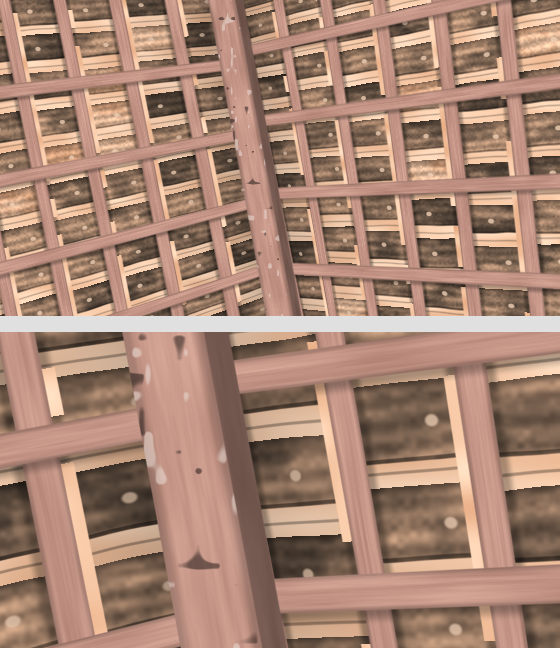
Top, the full canvas; bottom, a detail of the centre.
Write a Shadertoy shader that draws this texture.

```glsl
// Underside of an old clay tile roof: ridge beam, purlins, rafters and stained tiles.

const vec3 WOOD_SHADE = vec3(0.62, 0.45, 0.40);
const vec3 WOOD_LIGHT = vec3(0.85, 0.67, 0.61);
const vec3 SOOT = vec3(0.29, 0.24, 0.20);
const vec3 STAINED_CLAY = vec3(0.73, 0.58, 0.47);
const vec3 FRESH_CLAY = vec3(0.86, 0.64, 0.49);
const vec3 PALE_CLAY = vec3(0.97, 0.84, 0.73);

float hash(vec2 p) {
    return fract(sin(dot(p, vec2(127.1, 311.7))) * 43758.5453);
}

float noise(vec2 p) {
    vec2 i = floor(p), f = fract(p);
    f = f * f * (3.0 - 2.0 * f);
    return mix(mix(hash(i), hash(i + vec2(1, 0)), f.x),
               mix(hash(i + vec2(0, 1)), hash(i + vec2(1, 1)), f.x), f.y);
}

float fbm(vec2 p) {
    float sum = 0.0, amp = 0.53;
    for (int i = 0; i < 4; i++) {
        sum += amp * noise(p);
        p = p * 2.03 + 7.1;
        amp *= 0.5;
    }
    return sum;
}

// Coverage of a band of given half width at distance d
float band(float d, float halfWidth, float soft) {
    return 1.0 - smoothstep(halfWidth - soft, halfWidth + soft, abs(d));
}

// Planed timber; across runs from -1 to 1 between its edges
vec3 wood(float across, float along, float seed) {
    float grain = fbm(vec2(across * 5.0 + seed * 13.0, along * 9.0));
    float blotch = noise(vec2(along * 14.0, across + seed * 5.0));
    vec3 c = mix(WOOD_SHADE, WOOD_LIGHT, 0.65 * grain + 0.3 * blotch);
    return c * (1.0 - 0.2 * smoothstep(0.65, 1.0, abs(across)));
}

// Perspective grid: x counts rafters, y counts purlins, z is the rafter spacing
vec3 leftGrid(vec2 p) {
    float dx = p.x - 0.718;
    return vec3((p.x - 0.012 - 0.2 * p.y) / 0.176,
                (p.y - 0.206 + 0.12 * dx) / (0.229 - 0.07 * dx), 0.176);
}

vec3 rightGrid(vec2 p) {
    float dx = p.x - 0.81;
    float a = 0.0093 + 0.0023 * p.y, b = 0.141 - 0.0255 * p.y;
    float c = p.x - 0.88 - 0.174 * p.y;
    float root = sqrt(max(b * b + 4.0 * a * c, 0.001));
    return vec3((root - b) / (2.0 * a),
                (p.y - 0.155 + 0.225 * dx) / (0.23 + 0.091 * dx), root);
}

// Overlapping tile courses: ribbed stained face above a pale lip
vec3 tiles(vec2 grid, vec2 p, float side, float soft) {
    float column = floor(grid.x) + side * 17.0, x = fract(grid.x);
    float course = grid.y * 2.25 + 0.5 * hash(vec2(column, 4.0))
                 + 0.03 * (noise(p * 18.0) - 0.5);
    vec2 id = vec2(column, floor(course));
    float y = fract(course), tone = hash(id);

    float stain = smoothstep(0.28, 0.72, fbm(p * vec2(14.0, 22.0) + tone * 9.0));
    float grit = noise(p * 150.0);
    vec3 face = mix(SOOT, STAINED_CLAY, clamp(0.65 * stain + 0.45 * tone, 0.0, 1.0));
    float fresh = step(0.88, hash(id + 3.3));
    face = mix(face, mix(FRESH_CLAY, PALE_CLAY, stain * 0.6), 0.85 * fresh);
    float ribs = 0.5 + 0.5 * sin(y * 27.0 + 2.0 * noise(p * vec2(12.0, 25.0)));
    face *= 0.78 + 0.27 * ribs + 0.2 * (grit - 0.4);

    // Small pale lug on the tile face
    vec2 lug = (vec2(x, y) - vec2(0.4 + 0.3 * tone, 0.38)) / vec2(0.06, 0.07);
    face = mix(face, PALE_CLAY * 0.92, 0.8 * band(length(lug), 0.8, 0.25));

    vec3 lip = mix(FRESH_CLAY, PALE_CLAY, 0.25 + 0.75 * noise(p * vec2(11.0, 30.0)));
    lip *= 1.0 - 0.3 * band(y - 0.86, 0.015, soft);
    float lipStart = 0.66 + 0.1 * hash(id + 8.0);
    vec3 c = mix(face, lip, smoothstep(lipStart - soft, lipStart + soft, y));
    c *= 1.0 - 0.45 * band(y - lipStart + 0.025, 0.02, soft);
    return c * (1.0 - 0.45 * (1.0 - smoothstep(0.0, 0.12, y)));
}

void mainImage(out vec4 fragColor, in vec2 fragCoord) {
    float px = 1.0 / iResolution.y;
    vec2 p = vec2(fragCoord.x, iResolution.y - fragCoord.y) * px;
    float ridge = p.x - 0.701 - 0.185 * p.y;
    float side = ridge > 0.0 ? 1.0 : -1.0;
    vec3 grid = side > 0.0 ? rightGrid(p) : leftGrid(p);

    vec3 color = tiles(grid.xy, p, side, px * 9.0);
    color *= 1.0 - 0.3 * exp(-abs(ridge) * 7.0);

    // Rafters with a broken pale edging on the outer side
    float rafterId = floor(grid.x + 0.5);
    float rafter = (grid.x - rafterId) * grid.z, rafterHalf = 0.115 * grid.z;
    float present = step(-0.5, side * (rafterId + 0.5) + (side < 0.0 ? 9.0 : 0.0));
    float chips = step(0.3, hash(vec2(rafterId + side * 9.0, floor(grid.y * 4.5))));
    float edging = band(rafter + side * rafterHalf * 1.3, rafterHalf * 0.4, px);
    color *= 1.0 - 0.3 * present * band(rafter, rafterHalf * 1.5, rafterHalf * 0.3);
    color = mix(color, mix(FRESH_CLAY, PALE_CLAY, noise(p * 25.0)), present * edging * chips);
    vec3 rafterWood = wood(rafter / rafterHalf, p.y, rafterId + side * 6.0);
    color = mix(color, rafterWood, present * band(rafter, rafterHalf, px));

    // Four purlins on each slope, with a soft shadow underneath
    float purlinId = clamp(floor(grid.y + 0.5), 0.0, 3.0);
    float purlin = grid.y - purlinId, soft = px * 4.0;
    color *= 1.0 - 0.3 * band(purlin - 0.04, 0.075, 0.03);
    vec3 purlinWood = wood(purlin / 0.078, p.x, purlinId + side * 3.7);
    color = mix(color, purlinWood, band(purlin, 0.078, soft));

    // Ridge beam: shaded side face, then broad lower face with flaked paint
    color = mix(color, wood(ridge * 20.0, p.y, 2.0) * 0.72, band(ridge - 0.05, 0.019, px));
    vec3 beam = wood(ridge / 0.043, p.y, 7.0);
    float flakes = smoothstep(0.8, 0.9, noise(p * vec2(75.0, 45.0)));
    beam = mix(beam, vec3(0.86, 0.80, 0.77), 0.6 * flakes);
    beam *= 1.0 - 0.45 * smoothstep(0.88, 0.95, noise(p * 50.0 + 31.0));
    color = mix(color, beam, band(ridge, 0.043, px));

    fragColor = vec4(clamp(color * 1.06, 0.0, 1.0), 1.0);
}
```
